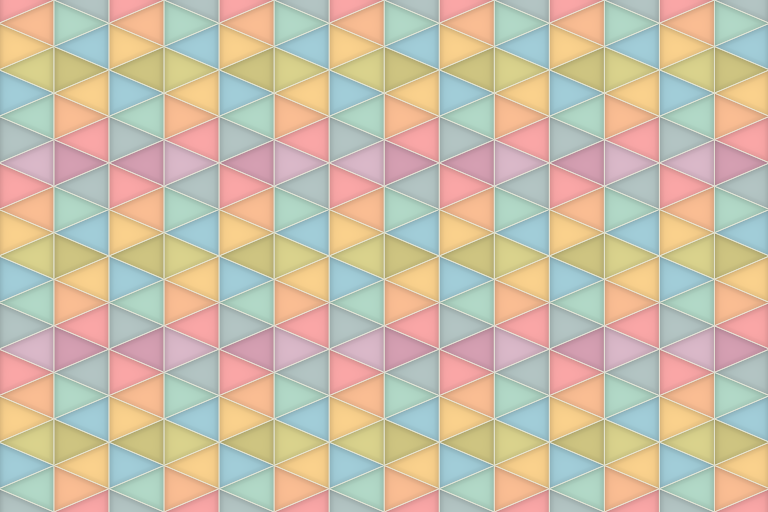
This pattern is drawn by a Shadertoy shader. Its source:

```glsl
// Base colour of a triangle; rows cycle every 8, olive (0) to mauve (4) and back
vec3 triangleColor(float row, float column) {
    vec3 warm[5] = vec3[5](vec3(0.87, 0.84, 0.56), vec3(1.00, 0.835, 0.56),
        vec3(1.00, 0.755, 0.585), vec3(1.00, 0.665, 0.665), vec3(0.87, 0.735, 0.80));
    vec3 cool[5] = vec3[5](vec3(0.825, 0.785, 0.515), vec3(0.645, 0.82, 0.865),
        vec3(0.71, 0.865, 0.795), vec3(0.715, 0.785, 0.78), vec3(0.85, 0.635, 0.71));
    float phase = mod(row, 8.0);
    int hue = int(min(phase, 8.0 - phase) + 0.5);
    bool oddColumn = mod(column, 2.0) > 0.5;

    // Diamonds swap their light and dark halves in a cycle of three
    bool swapped = mod(floor(column / 2.0), 3.0) > 0.5;
    bool isDiamond = hue == 0 || hue == 4;
    bool useWarm = isDiamond ? oddColumn == swapped : oddColumn == (phase < 4.0);
    return useWarm ? warm[hue] : cool[hue];
}

// Soft shadow falling inwards from an edge
float innerShadow(float edgeDistance) {
    float d = max(edgeDistance, 0.0);
    return 0.10 * exp(-d / 0.0035) + 0.07 * exp(-d / 0.013);
}

void mainImage(out vec4 fragColor, in vec2 fragCoord) {
    vec2 p = fragCoord / iResolution.y;
    float pixel = 1.0 / iResolution.y;
    float columnWidth = 0.1075;
    float x = p.x / columnWidth + 0.02;
    float y = (0.5 - p.y) * 22.0;

    // Mirror every other column so that even rows open towards u = 1
    float column = floor(x);
    float u = fract(x);
    if (mod(column, 2.0) > 0.5) u = 1.0 - u;

    // Find the triangle: even rows fill the wedge, odd rows the gaps
    float row = 2.0 * floor(y / 2.0 + 0.5);
    float halfHeight = u;
    if (abs(y - row) > u) {
        row = 2.0 * floor(y / 2.0) + 1.0;
        halfHeight = 1.0 - u;
    }

    // Distances to the three edges, in canvas heights
    float side = (1.0 - halfHeight) * columnWidth;
    float upper = (halfHeight + y - row) * 0.0419;
    float lower = (halfHeight - y + row) * 0.0419;
    float nearest = min(side, min(upper, lower));

    vec3 color = triangleColor(row, column);
    float shade = innerShadow(side) + 1.15 * innerShadow(upper) + 0.65 * innerShadow(lower);
    color *= 1.0 - min(shade, 0.26);

    // Faint bevel step and pale seam
    float bevel = 1.0 - smoothstep(0.009 - pixel, 0.009 + pixel, nearest);
    color *= 1.0 - 0.018 * bevel;
    float seam = 1.0 - smoothstep(0.0012 - 0.5 * pixel, 0.0012 + 0.5 * pixel, nearest);
    color = mix(color, vec3(0.93, 0.93, 0.87), 0.85 * seam);

    fragColor = vec4(color, 1.0);
}
```
